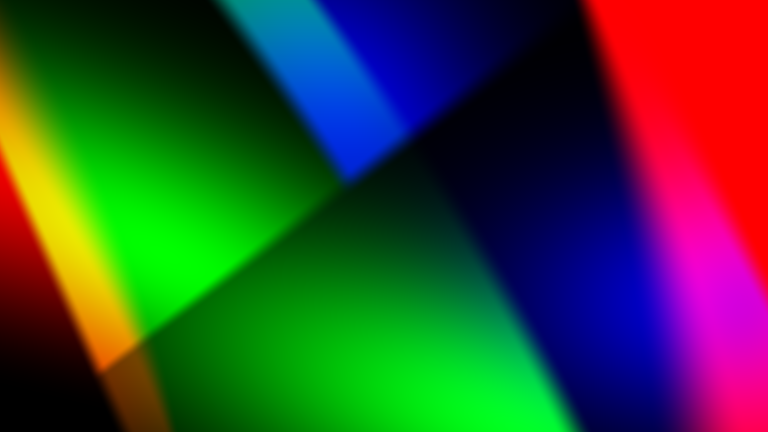
Give the GLSL for this background, as a Shadertoy shader.

```glsl
// Overlapping sheets of coloured light, cut by a diagonal fold.
// Each colour channel is a set of stretched Gaussian glows, masked by
// softly blurred, slightly bowed edges that cross the canvas height.

// Elliptical Gaussian glow; axis is the unit direction of radii.x.
float glow(vec2 p, vec2 centre, vec2 axis, vec2 radii) {
    vec2 d = p - centre;
    vec2 q = vec2(dot(d, axis), dot(d, vec2(-axis.y, axis.x))) / radii;
    return exp(-dot(q, q));
}

// 0 to the left and 1 to the right of a bowed edge.
// ends = x at bottom and top; blur = half width at bottom and top.
float rightOf(vec2 p, vec2 ends, float bow, vec2 blur) {
    float edgeX = mix(ends.x, ends.y, p.y) + 4.0 * bow * p.y * (1.0 - p.y);
    float slope = ends.y - ends.x + 4.0 * bow * (1.0 - 2.0 * p.y);
    float dist = (p.x - edgeX) / sqrt(1.0 + slope * slope);
    float width = mix(blur.x, blur.y, p.y);
    return smoothstep(-width, width, dist);
}

// 0 below and 1 above a straight line, softer towards the right.
float aboveFold(vec2 p, float slope, float offset) {
    float dist = (p.y - slope * p.x - offset) / sqrt(1.0 + slope * slope);
    float width = 0.008 + 0.022 * clamp(p.x, 0.0, 1.3);
    return smoothstep(-width, width, dist + 0.3 * width);
}

void mainImage(out vec4 fragColor, in vec2 fragCoord) {
    // Canvas height is one unit; the layout is 16:9.
    vec2 p = fragCoord / iResolution.xy * vec2(16.0 / 9.0, 1.0);

    // Edges shared between the channels
    float above = aboveFold(p, 0.77, -0.036);
    float greenStart = rightOf(p, vec2(0.29, -0.155), 0.0, vec2(0.022, 0.018));
    float amberEnd = rightOf(p, vec2(0.398, -0.09), 0.05, vec2(0.016, 0.10));
    float stripeStart = rightOf(p, vec2(1.13, 0.509), 0.03, vec2(0.025, 0.03));
    float greenEnd = rightOf(p, vec2(1.331, 0.729), 0.035, vec2(0.04, 0.022));
    float redStart = rightOf(p, vec2(1.62, 1.354), 0.02, vec2(0.11, 0.03));
    float blueEnd = rightOf(p, vec2(1.935, 1.435), 0.0, vec2(0.018, 0.05));

    // Red: fading left corner, amber band and the right sheet
    float cornerRed = 0.95 * smoothstep(0.10, 0.65, p.y + 0.25 * p.x);
    float bandRed = mix(0.45 * smoothstep(-0.25, 0.18, p.y), 0.92, above);
    float leftRed = mix(cornerRed, bandRed, greenStart) * (1.0 - amberEnd);
    float magentaDip = glow(p, vec2(1.72, 0.28), vec2(1.0, 0.0), vec2(0.12, 0.14));
    float red = leftRed + redStart * (1.0 - 0.17 * magentaDip * (1.0 - blueEnd));

    // Green: one glow on each side of the fold, plus the cyan stripe
    float upperGreen = glow(p, vec2(0.382, 0.41), vec2(0.894, -0.447), vec2(0.87, 0.29));
    float lowerGreen = glow(p, vec2(1.204, 0.005), vec2(0.94, -0.34), vec2(0.856, 0.296));
    float stripeGreen = 0.15 + 0.42 * smoothstep(0.6, 1.05, p.y);
    float green = mix(lowerGreen, mix(upperGreen, stripeGreen, stripeStart), above);
    green *= greenStart * (1.0 - greenEnd);

    // Blue: the top wedge and the wide glow at lower right
    float upperBlue = 0.9 * glow(p, vec2(0.787, 0.722), vec2(0.57, -0.82), vec2(0.486, 0.336));
    float lowerBlue = 0.87 * glow(p, vec2(1.667, 0.306), vec2(1.0, 0.0), vec2(0.5, 0.31));
    float blue = mix(lowerBlue * (1.0 - blueEnd), upperBlue * stripeStart, above);

    fragColor = vec4(clamp(vec3(red, green, blue), 0.0, 1.0), 1.0);
}
```
